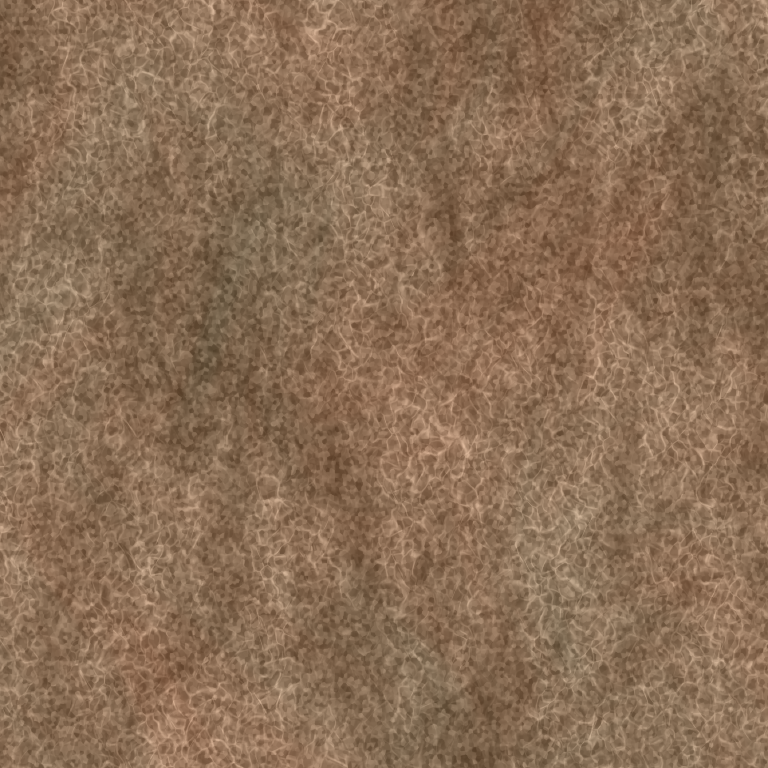
Write a WebGL 2 fragment shader that draws this texture.

```glsl
#version 300 es
precision highp float;
// Worn brown suede leather: layered sines give broad cloudy stains and faint
// vertical streaks, fine cellular noise gives the nap, and the borders of
// tall, warped cells give a broken net of pale creases.

uniform vec2 u_resolution;
out vec4 fragColor;

const vec3 MID_COLOR = vec3(0.536, 0.426, 0.329);
const vec3 TONE_RANGE = vec3(0.21, 0.20, 0.19);    // colour change per unit of tone
const vec3 RUST_SHIFT = vec3(0.008, -0.004, -0.005);

const vec2 STAIN_SCALE = vec2(8.0, 6.0);
const vec2 STREAK_SCALE = vec2(34.0, 6.0);
const vec2 GRAIN_CELLS = vec2(195.0, 180.0);
const vec2 MOTTLE_CELLS = vec2(88.0, 72.0);
const vec2 CREASE_CELLS = vec2(44.0, 29.0);
const vec2 FINE_CREASE_CELLS = vec2(80.0, 58.0);

const float STAIN = 0.12;
const float STREAK = 0.045;
const float GRAIN = 0.17;
const float MOTTLE = 0.09;
const float CREASE = 0.55;
const float FINE_CREASE = 0.42;
const float CREASE_WIDTH = 0.22;
const float FINE_CREASE_WIDTH = 0.32;

vec3 hash3(vec2 cell) {
    vec3 h = fract(cell.xyx * vec3(0.1031, 0.1030, 0.0973));
    h += dot(h, h.yxz + 33.33);
    return fract((h.xxy + h.yzz) * h.zyx);
}

// x: distance gap that is zero on cell borders, y: blended random value, unit spread
vec2 cellular(vec2 p) {
    vec2 base = floor(p);
    float nearest = 9.0, second = 9.0, sum = 0.0, total = 0.0;
    for (int j = -1; j <= 1; j++) {
        for (int i = -1; i <= 1; i++) {
            vec2 cell = base + vec2(i, j);
            vec3 h = hash3(cell + 57.0);
            vec2 offset = cell + 0.1 + 0.8 * h.xy - p;
            float d2 = dot(offset, offset);
            float weight = exp(-9.0 * d2);
            sum += weight * h.z;
            total += weight;
            second = min(second, max(nearest, d2));
            nearest = min(nearest, d2);
        }
    }
    return vec2(sqrt(second) - sqrt(nearest), (sum / total - 0.5) * 4.5);
}

// Warped, rotated octaves of sines with roughly unit spread
float clouds(vec2 p) {
    const mat2 TURN = mat2(0.80, 0.60, -0.60, 0.80);
    float sum = 0.0, amp = 0.68;
    for (int i = 0; i < 6; i++) {
        p += 0.55 * sin(p.yx * 1.3 + vec2(1.7, 4.2));
        sum += amp * 2.0 * sin(p.x) * sin(p.y);
        p = TURN * p * 1.6 + vec2(3.7, 8.1);
        amp *= 0.74;
    }
    return sum;
}

// Small wavering that bends creases away from straight cell borders
vec2 warp(vec2 uv) {
    vec2 bend = 0.0045 * sin(uv.yx * vec2(71.0, 83.0) + 2.0 * sin(uv * 37.0));
    return uv + bend + 0.0018 * sin(uv.yx * vec2(229.0, 197.0) + 3.0 * sin(uv * 111.0));
}

float crease(float gap, float width) {
    return 1.0 - smoothstep(0.0, width, gap);
}

void main() {
    vec2 uv = gl_FragCoord.xy / min(u_resolution.x, u_resolution.y);
    vec2 bent = warp(uv);

    // Broad stains and vertical wear
    float stain = clouds(uv * STAIN_SCALE + vec2(2.3, 5.1));
    float streak = clouds(uv * STREAK_SCALE + vec2(11.0, 3.0));
    float rust = clouds(uv * STAIN_SCALE * 0.8 + vec2(19.0, 27.0));

    // Nap of the surface
    float grain = cellular(uv * GRAIN_CELLS).y;
    float mottle = cellular(bent * MOTTLE_CELLS + 13.0).y;

    // Creases, strongest where the surface is worn and broken up elsewhere
    float worn = smoothstep(-1.6, 1.6, 0.7 * stain + 0.7 * streak);
    float broken = smoothstep(-1.3, 1.1, clouds(uv * 46.0 + 7.0));
    float large = crease(cellular(bent * CREASE_CELLS).x, CREASE_WIDTH);
    float fine = crease(cellular(bent * FINE_CREASE_CELLS + 31.0).x, FINE_CREASE_WIDTH);
    float creases = CREASE * (large * broken * (0.35 + 0.9 * worn) - 0.09)
                  + FINE_CREASE * (fine * (1.1 - 0.6 * broken) * (0.3 + 0.9 * worn) - 0.14);

    float tone = STAIN * stain + STREAK * streak + GRAIN * grain + MOTTLE * mottle + creases;
    vec3 color = MID_COLOR + TONE_RANGE * tone + RUST_SHIFT * rust;
    fragColor = vec4(clamp(color, 0.0, 1.0), 1.0);
}
```
